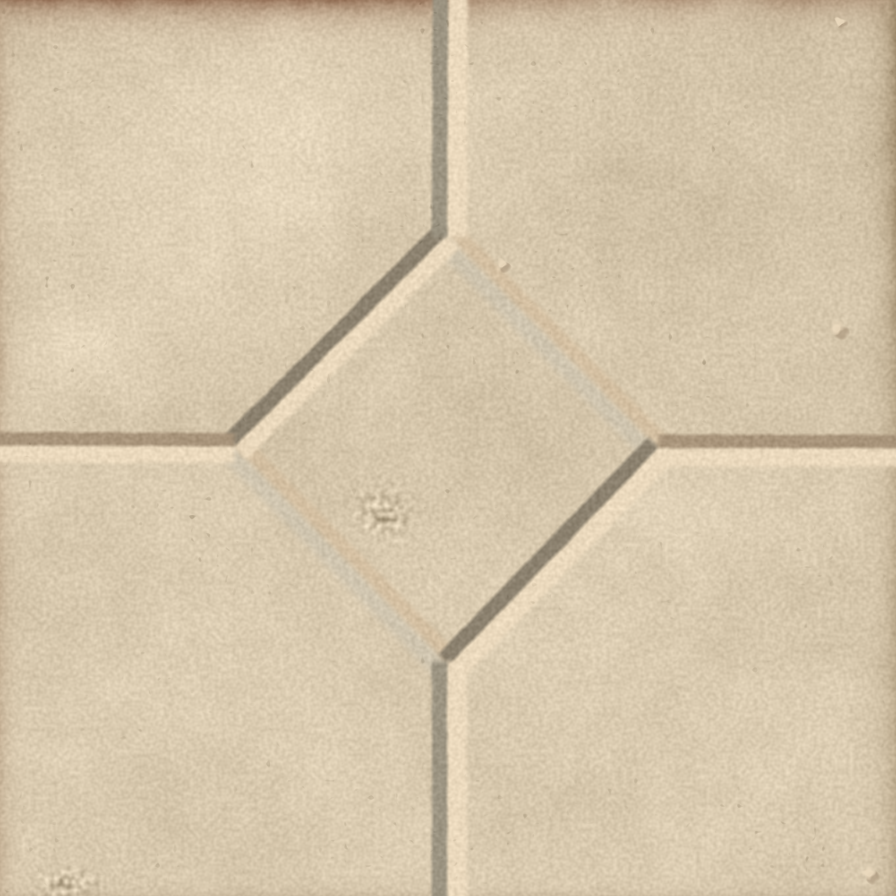
Give the GLSL for this texture, as a Shadertoy shader.

```glsl
const vec3 SAND = vec3(0.855, 0.795, 0.69);
const vec3 PALE = vec3(0.925, 0.855, 0.745);
const vec3 UMBER = vec3(0.65, 0.57, 0.47);
const vec3 SLATE = vec3(0.60, 0.57, 0.50);
const vec3 DEEP = vec3(0.53, 0.49, 0.42);
const vec3 TAN = vec3(0.82, 0.725, 0.60);
const vec3 MIST = vec3(0.79, 0.76, 0.69);

vec2 gradientAt(vec2 cell) {
    vec2 q = fract(cell * vec2(0.1031, 0.1137));
    q += dot(q, q.yx + 33.33);
    float angle = 6.2832 * fract((q.x + q.y) * q.x * 7.13);
    return vec2(cos(angle), sin(angle));
}

float gradientNoise(vec2 p) {
    vec2 i = floor(p), f = p - i;
    vec2 u = f * f * f * (f * (f * 6.0 - 15.0) + 10.0);
    vec2 e = vec2(0.0, 1.0);
    float a = dot(gradientAt(i), f);
    float b = dot(gradientAt(i + e.yx), f - e.yx);
    float c = dot(gradientAt(i + e.xy), f - e.xy);
    float d = dot(gradientAt(i + e.yy), f - e.yy);
    return mix(mix(a, b, u.x), mix(c, d, u.x), u.y);
}

float fbm(vec2 p, int octaves) {
    float sum = 0.0, gain = 0.6;
    for (int i = 0; i < octaves; i++) {
        sum += gain * gradientNoise(p);
        p = mat2(1.6, 1.2, -1.2, 1.6) * p + 17.3;
        gain *= 0.55;
    }
    return sum;
}

float band(float x, float lo, float hi, float soft) {
    return smoothstep(lo - soft, lo + soft, x) * (1.0 - smoothstep(hi - soft, hi + soft, x));
}

float blob(vec2 p, vec2 center, vec2 radius) {
    vec2 q = (p - center) / radius;
    return exp(-dot(q, q));
}

// Two-sided groove from a to b; its lit face is to the right of travel.
vec3 groove(vec3 color, vec2 p, vec2 a, vec2 b, vec2 widths, vec3 shade, vec3 lit, float strength, float soft) {
    float len = length(b - a);
    vec2 dir = (b - a) / len;
    float along = dot(p - a, dir);
    float side = dot(p - a, vec2(dir.y, -dir.x));
    float span = strength * band(along, 0.0, len, 0.005);
    color = mix(color, lit, span * band(side, 0.0, widths.y, soft * 1.5));
    return mix(color, shade, span * band(side, -widths.x, 0.0, soft));
}

// Small raised crumb with a shadow below and to its right.
vec3 chip(vec3 color, vec2 p, vec2 center, float radius) {
    vec2 q = p - center + 0.004 * vec2(gradientNoise(p * 120.0), gradientNoise(p * 120.0 + 40.0));
    float shadow = 1.0 - smoothstep(0.5, 1.1, length(q - radius * vec2(0.5, -0.6)) / radius);
    float crumb = 1.0 - smoothstep(0.5, 1.0, length(q) / radius);
    return mix(mix(color, UMBER, 0.6 * shadow), PALE, 0.9 * crumb);
}

// Broad tonal drift and worn patches of the slab.
vec3 slab(vec2 p) {
    float tone = 0.055 * fbm(p * 5.0 + 3.0, 4) + 0.035 * fbm(p * 24.0, 3);
    tone += 0.035 * blob(p, vec2(0.24, 0.80), vec2(0.18, 0.14));
    tone += 0.04 * blob(p, vec2(0.09, 0.61), vec2(0.05, 0.04));
    tone += 0.025 * blob(p, vec2(0.80, 0.43), vec2(0.12, 0.06));
    tone -= 0.03 * blob(p, vec2(0.85, 0.80), vec2(0.30, 0.25));
    tone -= 0.025 * blob(p, vec2(0.15, 0.53), vec2(0.25, 0.04));
    tone -= 0.02 * blob(p, vec2(0.50, 0.50), vec2(0.16));
    return SAND + tone * vec3(1.0, 1.02, 1.06);
}

// Stained and darkened outer rim.
vec3 rim(vec3 color, vec2 p) {
    float ragged = 1.0 + 0.8 * fbm(p * 14.0, 3);
    float top = exp(-(1.0 - p.y) / 0.016) * mix(1.0, 0.5, smoothstep(0.4, 0.6, p.x));
    float right = exp(-(1.0 - p.x) / 0.014) * mix(0.45, 0.8, smoothstep(0.45, 0.9, p.y));
    float left = 0.45 * exp(-p.x / 0.010);
    color = mix(color, vec3(0.56, 0.41, 0.31), clamp(0.85 * top * ragged, 0.0, 1.0));
    color = mix(color, vec3(0.60, 0.52, 0.40), clamp(right * ragged, 0.0, 1.0));
    color = mix(color, vec3(0.69, 0.59, 0.48), clamp(left * ragged, 0.0, 1.0));
    return mix(color, UMBER, 0.25 * exp(-p.y / 0.006));
}

void mainImage(out vec4 fragColor, in vec2 fragCoord) {
    vec2 p = fragCoord / iResolution.xy;
    float soft = max(0.0028, 1.0 / iResolution.y);
    vec3 color = rim(slab(p), p);

    // Diamond joints, then the straight arms
    vec2 top = vec2(0.499, 0.738), bottom = vec2(0.501, 0.258);
    vec2 left = vec2(0.262, 0.502), right = vec2(0.735, 0.500);
    vec2 g = p + 0.0018 * vec2(fbm(p * 32.0, 2), fbm(p * 32.0 + 60.0, 2));
    color = groove(color, g, top, right, vec2(0.016, 0.020), TAN, MIST, 0.6, 0.005);
    color = groove(color, g, left, bottom, vec2(0.016, 0.020), TAN, MIST, 0.6, 0.005);
    color = groove(color, g, left, top, vec2(0.017, 0.020), DEEP, PALE, 0.95, soft);
    color = groove(color, g, bottom, right, vec2(0.017, 0.022), DEEP, PALE, 0.95, soft);
    color = groove(color, g, vec2(0.499, 0.735), vec2(0.500, 1.02), vec2(0.017, 0.022), SLATE, PALE, 0.95, soft);
    color = groove(color, g, vec2(0.499, -0.02), vec2(0.499, 0.262), vec2(0.017, 0.022), SLATE, PALE, 0.95, soft);
    color = groove(color, g, vec2(-0.02, 0.503), vec2(0.262, 0.502), vec2(0.015, 0.019), UMBER, PALE, 0.95, soft);
    color = groove(color, g, vec2(0.735, 0.500), vec2(1.02, 0.500), vec2(0.015, 0.021), UMBER, PALE, 0.95, soft);

    // Rough patches, sparse pits and fine grain
    float rough = blob(p, vec2(0.430, 0.427), vec2(0.030, 0.027)) + blob(p, vec2(0.075, 0.012), vec2(0.03, 0.018));
    float grit = gradientNoise(p * 125.0);
    color += rough * (0.38 * grit - 0.035);
    float pits = smoothstep(0.40, 0.60, gradientNoise(p * 105.0 + 9.0));
    color -= 0.13 * pits * smoothstep(-0.15, 0.35, fbm(p * 7.0 + 30.0, 2));
    color += 0.055 * gradientNoise(p * 170.0) + 0.045 * gradientNoise(p * 251.0 + 5.0);

    // Loose crumbs
    color = chip(color, p, vec2(0.934, 0.634), 0.009);
    color = chip(color, p, vec2(0.970, 0.026), 0.008);
    color = chip(color, p, vec2(0.938, 0.976), 0.006);
    color = chip(color, p, vec2(0.560, 0.705), 0.006);
    fragColor = vec4(clamp(color, 0.0, 1.0), 1.0);
}
```
